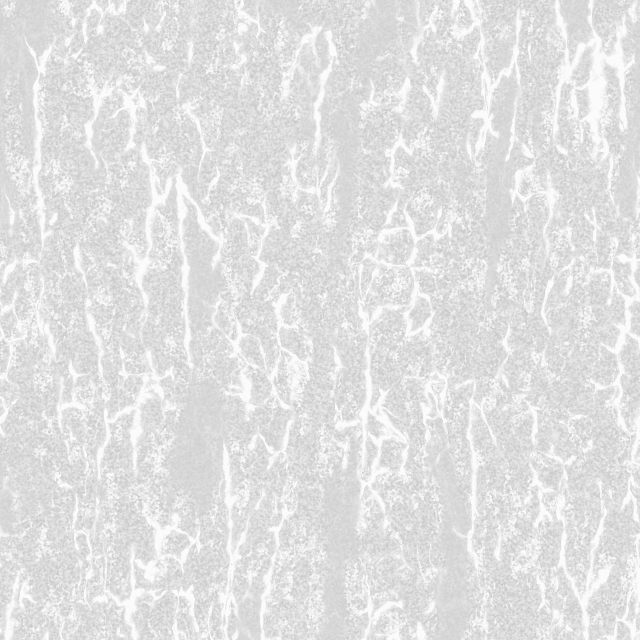
A three.js fragment shader for this texture map:

```glsl
// Pale bark roughness map: upright white cracks and ragged flecks over fine grey grain.
varying vec2 vUv;

const vec3 GREY = vec3(0.796);
const vec3 SMOOTH_GREY = vec3(0.838);
const vec3 WHITE = vec3(0.985);

float hash(vec2 p) {
  vec3 q = fract(p.xyx * 0.1031);
  q += dot(q, q.yzx + 33.33);
  return fract((q.x + q.y) * q.z);
}

float noise(vec2 p) {
  vec2 i = floor(p), f = fract(p);
  vec2 u = f * f * (3.0 - 2.0 * f);
  float low = mix(hash(i), hash(i + vec2(1.0, 0.0)), u.x);
  float high = mix(hash(i + vec2(0.0, 1.0)), hash(i + 1.0), u.x);
  return mix(low, high, u.y);
}

float fbm(vec2 p) {
  float sum = 0.0, amplitude = 0.533;
  for (int i = 0; i < 4; i++) {
    sum += amplitude * noise(p);
    p = p * 2.03 + vec2(17.3, 9.1);
    amplitude *= 0.5;
  }
  return sum;
}

vec2 warp(vec2 p, vec2 frequency, vec2 amount) {
  vec2 q = p * frequency;
  return p + amount * (vec2(fbm(q + 3.7), fbm(q + 51.2)) - 0.5);
}

vec2 cellPoint(vec2 cell) {
  return cell + 0.08 + 0.84 * vec2(hash(cell + 7.0), hash(cell + 91.0));
}

// Canvas distance to the nearest border of stretched Voronoi cells.
float crackDistance(vec2 p, vec2 cells) {
  vec2 q = p * cells, home = floor(q), nearest = home;
  float best = 9.0;
  for (int y = -1; y <= 1; y++) {
    for (int x = -1; x <= 1; x++) {
      vec2 cell = home + vec2(float(x), float(y));
      float d = distance(q, cellPoint(cell));
      if (d < best) { best = d; nearest = cell; }
    }
  }
  vec2 a = cellPoint(nearest);
  float border = 9.0;
  for (int y = -2; y <= 2; y++) {
    for (int x = -2; x <= 2; x++) {
      if (x == 0 && y == 0) continue;
      vec2 b = cellPoint(nearest + vec2(float(x), float(y)));
      vec2 across = normalize(b - a);
      border = min(border, dot(0.5 * (a + b) - q, across) / length(across * cells));
    }
  }
  return border;
}

// Crack core with a faint halo; the gate opens and closes its width.
float crack(float d, float width, float gate) {
  float w = width * (0.2 + 0.8 * gate);
  float core = 1.0 - smoothstep(0.2 * w, w + 0.0015, d);
  float halo = 0.3 * exp(-max(d, 0.0) / width);
  return max(core, halo) * smoothstep(0.0, 0.5, gate);
}

// Thin broken strands along the mid level of stretched noise.
float strands(vec2 p, vec2 frequency, float width) {
  float level = abs(fbm(p * frequency) - 0.5);
  return 1.0 - smoothstep(0.2 * width, width, level);
}

void main() {
  vec2 p = vUv + 2.0;

  // Bent growth lines with small jagged wobble
  vec2 bent = warp(p, vec2(5.0, 3.0), vec2(0.10, 0.07));
  vec2 jagged = warp(bent, vec2(50.0, 36.0), vec2(0.02, 0.026));

  // Fine grain and the bare upright strips where it fades
  vec2 turned = vec2(0.8 * p.x - 0.6 * p.y, 0.6 * p.x + 0.8 * p.y) + 9.0;
  float grain = 0.55 * noise(turned * 330.0) + 0.45 * noise(turned * 455.0 + 31.0);
  grain = clamp(0.5 + 1.5 * (grain - 0.5), 0.0, 1.0);
  float bare = 0.8 * smoothstep(0.58, 0.68, fbm(bent * vec2(19.0, 4.0) + 40.0));
  float ragged = 0.004 * (grain - 0.5) + 0.005 * (noise(p * 110.0) - 0.5);

  // Long upright cracks
  float longGate = smoothstep(0.46, 0.7, fbm(bent * vec2(17.0, 6.0) + 12.0));
  float longCrack = crack(crackDistance(jagged, vec2(14.0, 3.8)) + ragged, 0.0062, longGate);

  // Short branching cracks
  float shortGate = smoothstep(0.47, 0.7, fbm(bent * vec2(25.0, 14.0) + 75.0));
  float shortCrack = crack(crackDistance(jagged + 5.0, vec2(30.0, 17.0)) + ragged, 0.0039, shortGate);

  // Wispy strands and small soft flecks, both speckled
  float strandGate = smoothstep(0.42, 0.66, fbm(bent * vec2(30.0, 18.0) + 8.0));
  float wisp = strands(jagged, vec2(44.0, 22.0), 0.06) * strandGate;
  float fleck = smoothstep(0.58, 0.78, fbm(jagged * vec2(62.0, 32.0) + 23.0) + 0.12 * (grain - 0.5));
  float speckled = max(0.75 * wisp, 0.8 * fleck) * (0.4 + 0.8 * grain);

  float light = max(longCrack, max(shortCrack, speckled) * (1.0 - bare));
  light *= mix(0.6 + 0.8 * grain, 1.0, light);
  vec3 color = mix(GREY + 0.118 * grain, SMOOTH_GREY + 0.03 * (grain - 0.5), bare);
  gl_FragColor = vec4(mix(color, WHITE, clamp(light, 0.0, 1.0)), 1.0);
}
```
